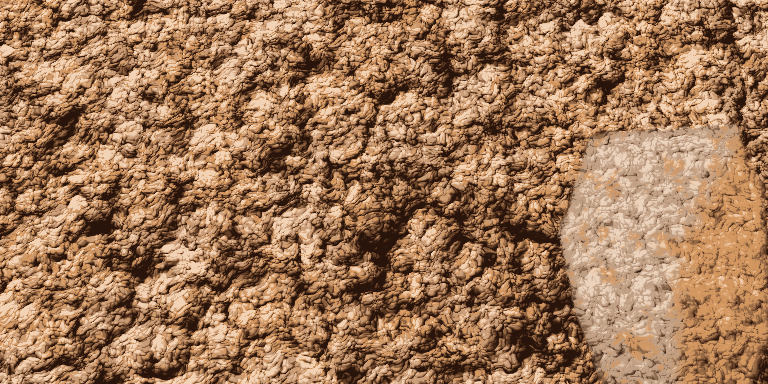
Reproduce this texture procedurally as a Shadertoy shader.

```glsl
// Dry ochre soil of crumbling clods and grains, with one pale boulder at the right.

#define DARK vec3(0.17, 0.085, 0.045)
#define BROWN vec3(0.40, 0.25, 0.15)
#define EARTH vec3(0.60, 0.42, 0.28)
#define OCHRE vec3(0.82, 0.58, 0.36)
#define TAN vec3(0.78, 0.61, 0.47)
#define PALE vec3(0.91, 0.79, 0.68)
#define LIGHT_DIR vec2(-0.55, 0.83)
#define CLOD_SIZE 0.19
#define SIZE_STEP 0.49
#define CREASE_SHARPNESS 13.0
#define CONTRAST 1.6
#define LAYERS 5

vec3 hash3(vec2 cell) {
    vec3 a = fract(cell.xyx * vec3(0.1031, 0.1030, 0.0973));
    a += dot(a, a.yxz + 33.33);
    return fract((a.xxy + a.yzz) * a.zyx);
}

// Layered sines, about -1 to 1
float wave(vec2 p) {
    float sum = 0.0, amp = 0.5;
    for (int i = 0; i < 5; i++) {
        p = mat2(0.8, 0.6, -0.6, 0.8) * p * 1.7 + 1.3;
        sum += amp * sin(p.x + 1.5 * sin(p.y * 0.8)) * cos(p.y * 1.1);
        amp *= 0.75;
    }
    return sum;
}

// Packed rounded lumps: x = side lighting, y = lump id, z = height
vec3 lumps(vec2 p, float seed) {
    vec2 base = floor(p);
    vec3 sum = vec3(0.0);
    for (int j = -1; j <= 1; j++)
    for (int i = -1; i <= 1; i++) {
        vec2 cell = base + vec2(i, j);
        vec3 rnd = hash3(cell + seed);
        vec2 d = p - cell - 0.5 - 0.85 * (rnd.xy - 0.5);
        float radius = mix(0.5, 0.95, rnd.z);
        float weight = exp(CREASE_SHARPNESS * (1.0 - dot(d, d) / (radius * radius)));
        float id = fract(rnd.x * 7.3 + rnd.z * 5.1);
        sum += weight * vec3(dot(d, LIGHT_DIR) / radius, id, 1.0);
    }
    return vec3(sum.xy / sum.z, log(sum.z) / CREASE_SHARPNESS);
}

// Distance to the convex boulder outline
float boulder(vec2 p) {
    vec2 corner[8] = vec2[8](
        vec2(1.455, 0.39), vec2(1.50, 0.19), vec2(1.58, -0.03), vec2(1.955, -0.03),
        vec2(2.01, 0.14), vec2(1.99, 0.51), vec2(1.915, 0.675), vec2(1.54, 0.65));
    float dist = -1.0;
    for (int i = 0; i < 8; i++) {
        vec2 edge = normalize(corner[(i + 1) % 8] - corner[i]);
        dist = max(dist, dot(p - corner[i], vec2(edge.y, -edge.x)));
    }
    return dist;
}

// Tone to colour, spread so each colour keeps its share
vec3 earthColor(float tone, float ochre) {
    float u = 1.0 / (1.0 + exp(-CONTRAST * tone));
    vec3 c = mix(DARK, BROWN, smoothstep(0.02, 0.12, u));
    c = mix(c, EARTH, smoothstep(0.14, 0.28, u));
    c = mix(c, mix(TAN, OCHRE, ochre), smoothstep(0.33, 0.52, u));
    c = mix(c, PALE, smoothstep(0.74, 0.93, u));
    return c * (0.94 + 0.11 * u);
}

void mainImage(out vec4 fragColor, in vec2 fragCoord) {
    vec2 p = fragCoord / iResolution.y;
    float pixel = 1.0 / iResolution.y;

    // Ground recedes slightly towards the top
    vec2 ground = vec2((p.x - 1.0) * (1.0 + 0.3 * p.y), p.y + 0.2 * p.y * p.y);
    ground += 0.018 * vec2(wave(ground * 9.0), wave(ground * 9.0 + 17.0));

    // Clods, crumbs and grains
    float soil = 0.0, fine = 0.0, grainId = 0.0, size = CLOD_SIZE;
    for (int i = 0; i < LAYERS; i++) {
        vec3 lump = lumps(ground / size + float(i) * 3.7, float(i) * 19.0 + 40.0);
        float shade = 1.5 * lump.x + 1.4 * (lump.z - 0.7) + 0.45 * (lump.y - 0.5);
        soil += shade * (i == 0 ? 0.6 : 0.75);
        if (i > 1) fine += shade;
        if (i == 2) soil += 0.9 * smoothstep(0.9, 0.96, lump.y);
        grainId = lump.y;
        size *= SIZE_STEP;
    }

    // Broad hollows and the shadow beside the boulder
    float patches = wave(p * 3.0 + 2.0);
    float rough = wave(p * 22.0);
    float dist = boulder(p) + 0.006 * rough + 0.002 * fine;
    soil += 0.3 * patches + 0.2 - 0.25 * p.x * (1.0 - p.y);
    soil -= 1.2 * exp(-max(dist, 0.0) / 0.09) * (1.0 - smoothstep(0.45, 0.68, p.y));
    vec2 hollow = (p - vec2(1.12, 0.36)) / vec2(0.28, 0.2);
    soil -= 0.45 * exp(-dot(hollow, hollow));
    float soilOchre = smoothstep(-0.5, 0.6, 0.7 * wave(p * 6.0 + 9.0) + grainId - 0.45);
    vec3 color = earthColor(soil, soilOchre);

    // Boulder: pale weathered top, ochre right side
    float ridge = 1.76 + 0.58 * max(p.y - 0.36, 0.0);
    float side = smoothstep(-0.03, 0.04, p.x - ridge + 0.03 * rough);
    float stain = smoothstep(0.2, 0.7, wave(p * 13.0 + 5.0) + 0.2 * fine);
    float stone = mix(0.95, 0.4, side) + 0.42 * fine + 0.3 * rough - 0.5 * stain;
    stone -= 0.6 * (1.0 - smoothstep(0.0, 0.28, p.y)) + 0.8 * smoothstep(-0.025, 0.0, dist);
    vec3 rock = earthColor(stone, max(0.9 * side, 0.7 * stain));
    float gray = dot(rock, vec3(0.35, 0.45, 0.2));
    rock = mix(rock, vec3(gray), 0.25 * (1.0 - side) * (1.0 - stain));

    color = mix(color, rock, 1.0 - smoothstep(-pixel, pixel, dist));
    fragColor = vec4(color, 1.0);
}
```
